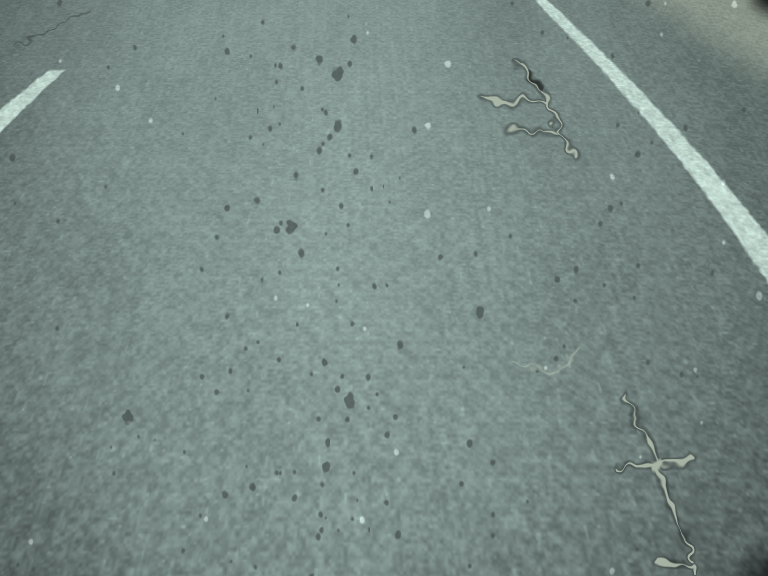
Reproduce this texture procedurally as a Shadertoy shader.

```glsl
// Worn asphalt road seen from above a lane: a curved edge line, a lane dash,
// pale broken cracks and oil drips. Perspective-scaled value noise makes the
// stone grain; distance functions make the paint, cracks and spots.

float hash(vec2 p) {
    return fract(sin(dot(p, vec2(127.1, 311.7))) * 43758.545);
}

float noise(vec2 p) {
    vec2 i = floor(p), f = fract(p);
    f = f * f * (3.0 - 2.0 * f);
    return mix(mix(hash(i), hash(i + vec2(1, 0)), f.x),
               mix(hash(i + vec2(0, 1)), hash(i + vec2(1, 1)), f.x), f.y);
}

float fbm(vec2 p) {
    float sum = 0.0, amp = 0.5;
    for (int i = 0; i < 4; i++) {
        sum += amp * noise(p);
        p = p * 2.03 + 7.3;
        amp *= 0.5;
    }
    return sum;
}

float segment(vec2 p, vec2 a, vec2 b) {
    vec2 ab = b - a;
    return length(p - a - ab * clamp(dot(p - a, ab) / dot(ab, ab), 0.0, 1.0));
}

float path(vec2 p, vec2 a, vec2 b, vec2 c, vec2 d) {
    return min(segment(p, a, b), min(segment(p, b, c), segment(p, c, d)));
}

float stroke(float dist, float width, float blur) {
    return 1.0 - smoothstep(width - blur, width + blur, dist);
}

// Ragged blot, taller than wide
float blot(vec2 p, vec2 centre, float radius) {
    float ragged = radius * (0.6 + 0.8 * noise(p * 130.0));
    return stroke(length((p - centre) * vec2(1.0, 0.75)), ragged, 0.002);
}

// Random spots in a grid, kept where the hash falls below the density
float scatter(vec2 p, float cells, float density, float radius) {
    vec2 id = floor(p * cells);
    vec2 offset = 0.25 + 0.5 * vec2(hash(id + 3.1), hash(id + 8.7));
    float size = radius * (0.5 + hash(id + 5.9));
    return step(hash(id), density) * blot(p, (id + offset) / cells, size);
}

float edgeLineX(float y) {
    float t = 1.0 - y;
    return 0.939 + 1.05 * t - 0.38 * t * t;
}

// Broad light and shade of the road surface
float roadTone(vec2 p) {
    float lane = (p.x - 0.57) / 0.46;
    float tone = 0.425 + 0.08 * exp(-lane * lane);
    tone += 0.03 * exp(-dot(p - vec2(0.6, 0.68), p - vec2(0.6, 0.68)) * 9.0);
    tone -= 0.02 * exp(-pow((p.x - 0.87) / 0.08, 2.0)) * smoothstep(0.4, 1.0, p.y);
    tone += 0.05 * (fbm(p * vec2(7.0, 4.0)) - 0.47);
    float rim = length((p - vec2(0.62, 0.55)) / vec2(0.95, 0.85));
    return tone * (1.0 - 0.24 * smoothstep(0.5, 1.1, rim));
}

void mainImage(out vec4 fragColor, in vec2 fragCoord) {
    vec2 p = fragCoord / iResolution.y;
    float tone = roadTone(p);

    // Dusty shoulder beyond the edge line
    float shoulder = smoothstep(-0.03, 0.07, p.y - 1.0 + (p.x - 1.09) * 0.62);
    tone = mix(tone, 0.53, 0.85 * shoulder);

    // Stone grain, finer with distance
    float depth = 1.0 / (1.8 - p.y);
    vec2 ground = vec2((p.x - 0.6) * depth * 165.0, depth * 240.0);
    float grain = noise(ground) - 0.5 + 0.7 * (noise(ground * 1.9 + 31.0) - 0.5);
    float chips = smoothstep(0.8, 1.0, noise(ground * 0.85 + 77.0));
    float contrast = mix(1.0, 0.55, p.y);
    tone += contrast * (0.10 * grain + 0.065 * chips);
    tone += 0.025 * (noise(p * vec2(60.0, 35.0)) - 0.5);

    // Oil drips, densest along the middle of the lane
    float laneCentre = exp(-pow((p.x - 0.54) / 0.13, 2.0));
    float oil = scatter(p, 24.0, 0.03 + 0.25 * laneCentre, 0.0036);
    oil = max(oil, scatter(p + 0.37, 37.0, 0.02 + 0.1 * laneCentre, 0.003));
    oil = max(oil, blot(p, vec2(0.606, 0.304), 0.009));
    oil = max(oil, blot(p, vec2(0.566, 0.189), 0.006));
    oil = max(oil, blot(p, vec2(0.834, 0.459), 0.007));
    oil = max(oil, blot(p, vec2(0.221, 0.276), 0.008));
    oil = max(oil, blot(p, vec2(0.506, 0.606), 0.009));
    oil = max(oil, blot(p, vec2(0.587, 0.870), 0.009));
    oil = max(oil, blot(p, vec2(0.587, 0.780), 0.008));
    tone = mix(tone, 0.27, 0.7 * oil);
    vec3 color = tone * vec3(1.0, 1.145, 1.11);
    color = mix(color, tone * vec3(1.05, 1.14, 1.05), shoulder);

    // Cracks wander by noise and fade in and out
    vec2 wander = vec2(noise(p * 65.0), noise(p * 65.0 + 19.0)) - 0.5;
    vec2 c = p + 0.018 * wander;
    float upper = path(c, vec2(0.9, 0.89), vec2(0.945, 0.845), vec2(0.965, 0.785), vec2(0.995, 0.735));
    upper = min(upper, path(c, vec2(0.838, 0.83), vec2(0.885, 0.82), vec2(0.91, 0.83), vec2(0.953, 0.818)));
    upper = min(upper, path(c, vec2(0.885, 0.775), vec2(0.92, 0.773), vec2(0.94, 0.765), vec2(0.978, 0.764)));
    float lower = path(c, vec2(1.09, 0.31), vec2(1.137, 0.2), vec2(1.155, 0.15), vec2(1.202, 0.03));
    lower = min(lower, path(c, vec2(1.075, 0.188), vec2(1.11, 0.193), vec2(1.137, 0.197), vec2(1.2, 0.2)));
    lower = min(lower, path(c, vec2(1.135, 0.028), vec2(1.17, 0.022), vec2(1.2, 0.02), vec2(1.203, 0.0)));
    float faint = path(c, vec2(0.895, 0.375), vec2(0.955, 0.354), vec2(0.98, 0.36), vec2(1.005, 0.39));
    float wear = noise(p * 48.0 + 5.0);
    float pale = max(stroke(upper, 0.0042 * wear, 0.0018), stroke(lower, 0.0046 * wear, 0.0018));
    pale = max(pale, 0.5 * stroke(faint, 0.003 * wear, 0.0015));
    pale = max(pale, stroke(length(c - vec2(1.137, 0.195)), 0.010, 0.004));
    float dark = stroke(min(upper, lower), 0.007, 0.004) * 0.28;
    dark = max(dark, 0.6 * stroke(segment(c, vec2(0.922, 0.87), vec2(0.945, 0.85)), 0.006, 0.003));
    dark = max(dark, 0.3 * stroke(segment(c, vec2(0.03, 0.92), vec2(0.16, 0.985)), 0.001, 0.002));
    color *= 1.0 - dark;
    color = mix(color, vec3(0.72, 0.77, 0.70), pale * 0.85);

    // White paint: curved edge line and lane dash
    float ragged = 0.004 * (noise(p * 110.0) - 0.5);
    float halfWidth = mix(0.011, 0.029, clamp((1.0 - p.y) / 0.45, 0.0, 1.0));
    float paint = stroke(abs(p.x - edgeLineX(p.y)) + ragged, halfWidth, 0.004);
    float along = clamp(p.x / 0.1, 0.0, 1.0);
    float dash = stroke(abs(p.y - 0.79 - 0.89 * p.x) + ragged, mix(0.019, 0.012, along), 0.003);
    paint = max(paint, dash * stroke(p.y, 0.878, 0.003));
    vec3 white = vec3(0.81, 0.91, 0.87) * (0.96 + 0.14 * grain);
    color = mix(color, white, paint * (0.8 + 0.18 * noise(p * 70.0)));

    // Pale specks and dark lens corners
    color += 0.22 * scatter(p + 0.71, 19.0, 0.05, 0.0035);
    color *= 1.0 - 0.75 * stroke(length(p - vec2(1.35, -0.02)), 0.05, 0.06);
    color *= 1.0 - 0.8 * stroke(length(p - vec2(1.34, 1.01)), 0.03, 0.025);
    fragColor = vec4(color, 1.0);
}
```
